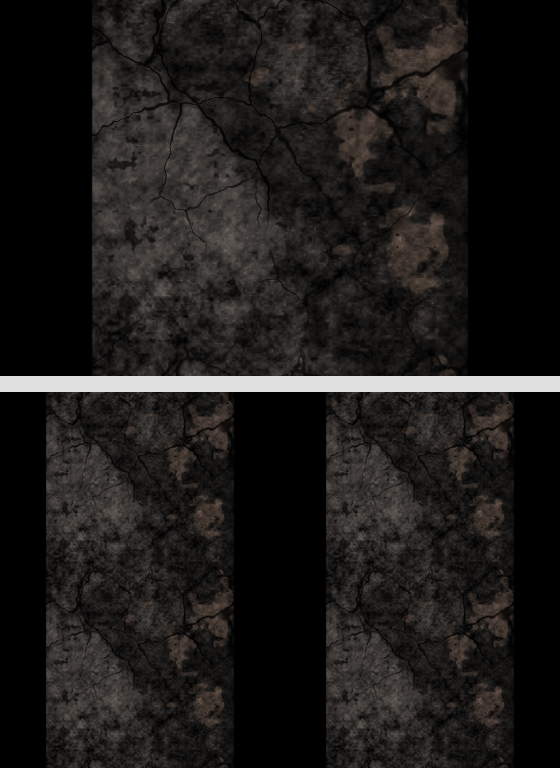
Top: one tile. Bottom: repeated 2 by 2.
A WebGL 2 fragment shader for this texture:

```glsl
#version 300 es
precision highp float;

uniform vec2 u_resolution;
out vec4 fragColor;

#define PANEL_WIDTH 0.671
#define DARK_LEVEL 0.118
#define PLASTER_LEVEL 0.232
#define GRAIN_DARK 3.0
#define GRAIN_PLASTER 1.5
#define GRAIN_CELLS 22.0
#define VEIN_CELLS 4.0
#define CRACK_WIDTH 0.0045
#define STONE_TINT vec3(1.05, 0.98, 0.93)
#define BRICK_TINT vec3(1.13, 0.94, 0.83)

const float TAU = 6.2831853;

float hash(vec2 p) {
    return fract(sin(dot(p, vec2(127.1, 311.7))) * 43758.5453);
}

// Value noise that wraps after a whole number of cells
float wrapNoise(vec2 p, vec2 period, float seed) {
    vec2 cell = floor(p);
    vec2 f = fract(p);
    f = f * f * (3.0 - 2.0 * f);
    vec2 a = mod(cell, period) + seed;
    vec2 b = mod(cell + 1.0, period) + seed;
    return mix(mix(hash(a), hash(vec2(b.x, a.y)), f.x),
               mix(hash(vec2(a.x, b.y)), hash(b), f.x), f.y);
}

float fbm(vec2 p, float cells, float gain, float seed) {
    float sum = 0.0, total = 0.0, weight = 1.0;
    for (int i = 0; i < 4; i++) {
        sum += weight * wrapNoise(p * cells, vec2(cells), seed + float(i) * 7.3);
        total += weight;
        weight *= gain;
        cells *= 2.0;
    }
    return sum / total;
}

// Gap between the two nearest cell centres: zero along the veins
float veinDistance(vec2 p) {
    p *= VEIN_CELLS;
    vec2 cell = floor(p);
    float nearest = 9.0, second = 9.0;
    for (int y = -1; y <= 1; y++) {
        for (int x = -1; x <= 1; x++) {
            vec2 c = cell + vec2(x, y);
            vec2 id = mod(c, VEIN_CELLS) + 3.7;
            float d = length(c + vec2(hash(id), hash(id + 19.1)) - p);
            second = min(second, max(nearest, d));
            nearest = min(nearest, d);
        }
    }
    return (second - nearest) / VEIN_CELLS;
}

float crackLine(float d, float width) {
    return 1.0 - smoothstep(width * 0.3, width * 1.5, d);
}

void main() {
    vec2 uv = gl_FragCoord.xy / u_resolution;
    vec2 p = vec2((uv.x - 0.5) / PANEL_WIDTH + 0.5, uv.y);

    // Shared noise layers
    vec2 jag = vec2(fbm(p, 9.0, 0.6, 11.0), fbm(p, 9.0, 0.6, 47.0)) - 0.5;
    float stain = fbm(p, 5.0, 0.6, 83.0);
    float grain = fbm(p, GRAIN_CELLS, 0.85, 131.0) - 0.5;
    float streak = wrapNoise(vec2(16.0 * (p.x + p.y), 60.0 * (p.y - p.x)),
                             vec2(16.0, 60.0), 171.0) - 0.5;

    // Pale plaster bounded by the main crack
    float crackX = 0.31 + 0.14 * cos(TAU * (p.y - 0.45)) + 0.11 * jag.x;
    float edgeX = mix(0.46 + 0.15 * jag.x, crackX, smoothstep(0.38, 0.5, p.y));
    float wobbleY = p.y + 0.14 * jag.y;
    float plaster = 1.0 - smoothstep(-0.015, 0.03, p.x - edgeX);
    plaster *= smoothstep(0.24, 0.31, wobbleY) * (1.0 - smoothstep(0.7, 0.94, wobbleY) * 0.999);
    plaster *= mix(0.75, 1.0, smoothstep(0.36, 0.5, stain));

    // Brown patches on the right
    float right = smoothstep(0.58, 0.8, p.x);
    float patches = fbm(p, 6.0, 0.65, 211.0) - 0.5 + 0.24 * (right - 0.94)
                  + 0.07 * cos(TAU * (p.y - 0.75)) - 0.2 * smoothstep(0.93, 1.0, p.x);
    float brick = smoothstep(-0.01, 0.05, patches);

    // Surface brightness and grain
    float dark = DARK_LEVEL * (0.45 + 1.1 * stain) * mix(1.0, 0.72, right);
    dark *= 1.0 + 0.28 * (1.0 - smoothstep(0.1, 0.5, p.x));
    float pale = max(plaster, brick * 0.88);
    float level = mix(dark, PLASTER_LEVEL, pale);
    level *= 1.0 + grain * mix(GRAIN_DARK, GRAIN_PLASTER, pale) + 0.3 * streak;
    float speck = smoothstep(0.72, 0.95, wrapNoise(p * 150.0, vec2(150.0), 251.0));
    level += 0.07 * speck * smoothstep(0.45, 0.6, stain + grain * 0.5);
    float pits = smoothstep(0.62, 0.74, fbm(p, 16.0, 0.8, 307.0));
    level *= 1.0 - 0.6 * pits;

    // Main crack, fading out at both ends
    float along = fract(p.y - 0.3);
    float reach = smoothstep(0.06, 0.18, along) * (1.0 - smoothstep(0.68, 0.85, along));
    float mainGap = abs(p.x - crackX) * 0.8;
    float crack = reach * max(crackLine(mainGap, CRACK_WIDTH),
                              0.35 * crackLine(mainGap, CRACK_WIDTH * 3.5));

    // Thin branches, broader and blacker on the right
    float gap = veinDistance(p + 0.09 * jag);
    float upper = 0.5 + 0.5 * cos(TAU * (p.y - 0.78));
    float broken = smoothstep(0.4, 0.58, fbm(p, 4.0, 0.5, 353.0) + 0.12 * upper);
    float vein = crackLine(gap, CRACK_WIDTH * mix(1.1, 3.2, right * upper));
    crack = max(crack, vein * broken * mix(0.55, 0.9, upper));
    level *= 1.0 - 0.88 * crack;

    // Tint, then black margins on both sides
    vec3 color = max(level, 0.0) * mix(STONE_TINT, BRICK_TINT, brick);
    float pixel = 1.0 / (u_resolution.x * PANEL_WIDTH);
    float inside = 1.0 - smoothstep(-pixel, pixel, abs(p.x - 0.5) - 0.5);
    fragColor = vec4(color * inside, 1.0);
}
```
